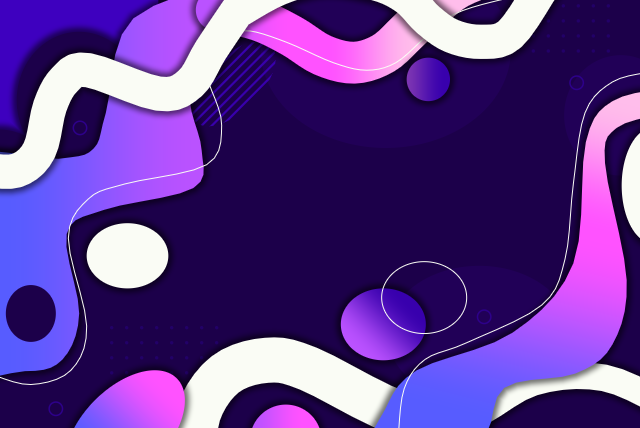
A Shadertoy shader for this background:

```glsl
// Flowing ribbons and blobs in violet, pink and white on dark indigo.
#define CANVAS vec2(768, 512)
#define INK vec3(.11, 0, .29)
#define WHITE vec3(.98, .99, .96)
#define BLUE vec3(.34, .36, 1)
#define ORCHID vec3(.73, .32, 1)
#define MAGENTA vec3(1, .32, 1)
#define BLUSH vec3(1, .74, .92)
#define VIOLET vec3(.22, 0, .68)
#define SHADOW_SIZE 15.
#define SHADOW_DEPTH .5
#define STEP .2
#define NODE(i) vec2(k[2 * (i)], k[2 * (i) + 1])

float pixel; // screen pixel size in canvas units

// Flat shape with a smooth edge
void paint(inout vec3 col, float d, vec3 fill) {
    col = mix(col, fill, clamp(.5 - d / pixel, 0., 1.));
}

// Shape with a soft shadow
void layer(inout vec3 col, float d, vec3 fill) {
    float shade = 1. - smoothstep(0., SHADOW_SIZE, d);
    col *= 1. - SHADOW_DEPTH * shade * shade;
    paint(col, d, fill);
}

float ellipse(vec2 p, vec2 center, vec2 radius) {
    vec2 q = (p - center) / radius;
    float k = length(q);
    return k * (k - 1.) / max(length(q / radius), 1e-4);
}

float segment(vec2 p, vec2 a, vec2 b) {
    vec2 pa = p - a, ba = b - a;
    return length(pa - ba * clamp(dot(pa, ba) / dot(ba, ba), 0., 1.));
}

vec2 spline(vec2 a, vec2 b, vec2 c, vec2 d, float t) {
    return b + .5 * t * (c - a + t * (2. * a - 5. * b + 4. * c - d + t * (3. * (b - c) + d - a)));
}

// Distance to an open spline
float curve(vec2 p, int k[20]) {
    float dist = 1e4;
    vec2 last = NODE(0);
    for (int i = 0; i < 9; i++)
        for (float t = STEP; t < 1.01; t += STEP) {
            vec2 next = spline(NODE(max(i - 1, 0)), NODE(i), NODE(i + 1), NODE(min(i + 2, 9)), t);
            dist = min(dist, segment(p, last, next));
            last = next;
        }
    return dist;
}

// Signed distance to a closed spline
float blob(vec2 p, int k[32]) {
    float dist = 1e4, side = 1.;
    vec2 last = NODE(0);
    for (int i = 0; i < 16; i++)
        for (float t = STEP; t < 1.01; t += STEP) {
            vec2 next = spline(NODE((i + 15) % 16), NODE(i), NODE((i + 1) % 16), NODE((i + 2) % 16), t);
            dist = min(dist, segment(p, last, next));
            if ((last.y > p.y) != (next.y > p.y) &&
                p.x < mix(last.x, next.x, (p.y - last.y) / (next.y - last.y))) side = -side;
            last = next;
        }
    return side * dist;
}

float dots(vec2 p, vec2 corner, vec2 count) {
    vec2 q = p - corner;
    return length(q - 18. * clamp(round(q / 18.), vec2(0), count - 1.)) - 2.;
}

void mainImage(out vec4 fragColor, in vec2 fragCoord) {
    vec2 p = vec2(fragCoord.x, iResolution.y - fragCoord.y) / iResolution.xy * CANVAS;
    vec2 diag = .707 * vec2(p.x + p.y, p.x - p.y);
    pixel = CANVAS.y / iResolution.y;
    vec3 col = INK;

    // Faint discs, dot grids, hatching
    float haze = min(ellipse(p, vec2(463, 60), vec2(150, 117)), ellipse(p, vec2(745, 138), vec2(68, 72)));
    paint(col, min(haze, ellipse(p, vec2(575, 400), vec2(110, 82))), INK * 1.18);
    paint(col, min(dots(p, vec2(640, 7), vec2(6, 4)), dots(p, vec2(134, 392), vec2(8, 4))), VIOLET * .6);
    float stripe = abs(fract(diag.x / 8.8) - .5) * 8.8 - 1.3;
    paint(col, max(stripe, ellipse(diag, vec2(269, 127), vec2(32, 64))), VIOLET);

    // Violet corner under a dark wave
    paint(col, max(p.x, p.y) - 190., VIOLET * 1.1);
    layer(col, min(ellipse(p, vec2(95, 120), vec2(75, 82)), ellipse(p, vec2(0, 215), vec2(62, 60))), INK);

    // Left blob with a hole
    float left = blob(p, int[](-60,200, 70,190, 112,178, 127,135, 160,22, 300,-20, 235,70, 228,122,
        242,180, 232,225, 125,251, 80,280, 95,375, 75,430, 30,444, -60,430));
    layer(col, left, mix(BLUE, ORCHID, smoothstep(0., 240., p.x)));
    paint(col, ellipse(p, vec2(37, 375), vec2(30, 34)), INK);

    // Small rings
    vec2 rings[] = vec2[](vec2(96, 153), vec2(692, 99), vec2(581, 379), vec2(67, 489));
    for (int i = 0; i < 4; i++) paint(col, abs(length(p - rings[i]) - 8.) - .9, VIOLET * .8);

    // Pink ribbon and its thread
    float pink = curve(p, int[](260,12, 310,24, 350,43, 387,66, 425,75, 460,64, 488,39, 518,10, 550,-15, 600,-35));
    vec3 tint = mix(ORCHID, MAGENTA, smoothstep(250., 350., p.x));
    layer(col, pink - 25., mix(tint, BLUSH, smoothstep(390., 500., p.x)));
    float thread = curve(p, int[](275,42, 300,37, 345,51, 400,75, 440,84, 475,75, 510,45, 545,17, 600,0, 640,-6));
    paint(col, thread - .6, WHITE);

    // Top white ribbon
    float top = min(
        curve(p, int[](-20,203, 20,204, 47,180, 60,127, 78,95, 106,84, 190,112, 228,100, 253,60, 284,14)),
        curve(p, int[](284,14, 335,-14, 390,-28, 450,-20, 487,-3, 514,24, 542,43, 577,50, 612,41, 650,-14)));
    layer(col, top - 20.5, WHITE);

    // Ovals
    layer(col, ellipse(p, vec2(153, 306), vec2(49, 39)), WHITE);
    layer(col, ellipse(p, vec2(785, 222), vec2(39, 70)), WHITE);
    layer(col, ellipse(p, vec2(514, 95), vec2(26)), mix(ORCHID * .7, VIOLET, smoothstep(480., 535., p.x)));
    layer(col, ellipse(p, vec2(460, 388), vec2(51, 43)), mix(ORCHID, VIOLET, smoothstep(7., 90., diag.y)));

    // Bottom white ribbon, narrowing rightward
    float bottom = curve(p, int[](232,560, 238,495, 270,448, 320,431, 370,441, 480,494, 560,494, 640,456, 725,452, 800,485));
    layer(col, bottom - mix(27., 16., smoothstep(450., 700., p.x)), WHITE);

    // Right ribbon and bottom domes
    float right = blob(p, int[](450,540, 462,490, 500,443, 615,398, 688,315, 703,170, 735,121, 800,108,
        800,132, 740,153, 726,195, 752,335, 735,412, 690,447, 605,464, 572,530));
    float rise = 500. - p.y + .25 * (p.x - 550.);
    tint = mix(BLUE, MAGENTA, smoothstep(0., 260., rise));
    layer(col, right, mix(tint, BLUSH, smoothstep(260., 430., rise)));
    layer(col, ellipse(diag, vec2(470, -258), vec2(51, 88)), mix(BLUE, MAGENTA, smoothstep(-310., -185., diag.y)));
    layer(col, ellipse(p, vec2(343, 527), vec2(43)), mix(ORCHID, MAGENTA, smoothstep(300., 365., p.x)));

    // Thin white threads
    thread = min(abs(ellipse(p, vec2(509, 356), vec2(51, 43))), min(
        curve(p, int[](252,103, 266,150, 248,197, 150,220, 106,238, 82,285, 104,390, 85,443, 37,460, -10,448)),
        curve(p, int[](780,86, 735,98, 702,135, 688,220, 678,310, 650,365, 560,410, 510,430, 485,465, 478,520))));
    paint(col, thread - .6, WHITE);
    fragColor = vec4(col, 1);
}
```
